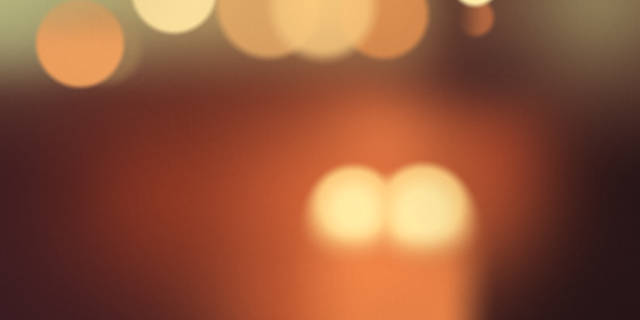
Give the GLSL for this background, as a Shadertoy shader.

```glsl
float hash(vec2 p) {
    return fract(sin(dot(p, vec2(127.1, 311.7))) * 43758.5453);
}

float noise(vec2 p) {
    vec2 cell = floor(p), f = fract(p);
    f = f * f * (3.0 - 2.0 * f);
    return mix(mix(hash(cell), hash(cell + vec2(1, 0)), f.x),
               mix(hash(cell + vec2(0, 1)), hash(cell + vec2(1, 1)), f.x), f.y);
}

// Soft elliptical falloff
float glow(vec2 p, vec2 center, vec2 size) {
    vec2 q = (p - center) / size;
    return exp(-dot(q, q));
}

// Out-of-focus light with a soft rim
float disc(vec2 p, vec2 center, float radius, float blur) {
    return 1.0 - smoothstep(-blur, blur, length(p - center) - radius);
}

float smoothMin(float a, float b, float k) {
    float h = max(k - abs(a - b), 0.0) / k;
    return min(a, b) - h * h * k * 0.25;
}

void mainImage(out vec4 fragColor, in vec2 fragCoord) {
    vec2 p = fragCoord / iResolution.xy * vec2(2.0, 1.0);

    // Dark backdrop
    vec3 color = mix(vec3(0.23, 0.11, 0.13), vec3(0.15, 0.08, 0.09), smoothstep(0.3, 1.9, p.x));
    color = mix(color, vec3(0.36, 0.20, 0.17), 0.8 * smoothstep(0.4, 0.8, p.y));

    // Red and orange haze
    color = mix(color, vec3(0.52, 0.19, 0.12), 0.85 * glow(p, vec2(0.55, 0.38), vec2(0.38, 0.33)));
    color = mix(color, vec3(0.62, 0.24, 0.15), 0.85 * glow(p, vec2(1.52, 0.47), vec2(0.23, 0.28)));
    color = mix(color, vec3(0.74, 0.32, 0.18), 0.95 * glow(p, vec2(1.02, 0.40), vec2(0.42, 0.37)));
    color = mix(color, vec3(0.88, 0.46, 0.26), 0.75 * glow(p, vec2(1.20, 0.56), vec2(0.22, 0.20)));
    color = mix(color, vec3(0.84, 0.38, 0.20), 0.80 * glow(p, vec2(0.98, 0.02), vec2(0.32, 0.24)));

    // Dark gap beside the upper lights
    color = mix(color, vec3(0.25, 0.14, 0.14), 0.7 * glow(p, vec2(1.52, 0.79), vec2(0.22, 0.13)));

    // Olive light along the top
    float topLight = smoothstep(0.66, 1.02, p.y);
    vec3 olive = mix(vec3(0.70, 0.69, 0.48), vec3(0.72, 0.58, 0.37), smoothstep(0.0, 0.9, p.x));
    color = mix(color, olive, topLight * (1.0 - 0.85 * smoothstep(1.2, 1.45, p.x)));
    color = mix(color, vec3(0.68, 0.67, 0.47), 0.6 * glow(p, vec2(0.0, 0.93), vec2(0.22, 0.17)));
    color = mix(color, vec3(0.55, 0.49, 0.34), 0.9 * glow(p, vec2(1.88, 1.02), vec2(0.25, 0.25)));

    // Blurred lights, with the left one fading upward
    color = mix(color, vec3(0.70, 0.56, 0.36), 0.45 * disc(p, vec2(0.33, 0.85), 0.11, 0.025));
    color = mix(color, vec3(0.93, 0.62, 0.36),
                disc(p, vec2(0.25, 0.865), 0.137, 0.012) * mix(0.95, 0.45, smoothstep(0.84, 1.0, p.y)));
    color = mix(color, vec3(0.98, 0.87, 0.61), disc(p, vec2(0.544, 1.03), 0.133, 0.012));
    color = mix(color, vec3(0.90, 0.57, 0.31), 0.85 * disc(p, vec2(1.20, 0.955), 0.137, 0.016));
    color = mix(color, vec3(0.92, 0.68, 0.41), 0.85 * disc(p, vec2(0.84, 0.98), 0.16, 0.018));
    color = mix(color, vec3(0.97, 0.78, 0.49), 0.85 * disc(p, vec2(1.01, 0.98), 0.16, 0.030));
    color = mix(color, vec3(0.74, 0.42, 0.25),
                0.85 * disc(p, vec2(1.485, 0.945), 0.057, 0.014) * smoothstep(1.42, 1.52, p.x));
    color = mix(color, vec3(1.00, 0.92, 0.66), disc(p, vec2(1.485, 1.055), 0.073, 0.012));

    // Orange spill under the bright heart
    float spill = smoothstep(0.85, 1.15, p.x) * (1.0 - smoothstep(1.37, 1.56, p.x));
    color = mix(color, vec3(0.96, 0.54, 0.29), 0.9 * spill * (1.0 - smoothstep(0.12, 0.42, p.y)));
    color = mix(color, vec3(0.94, 0.50, 0.26), 0.6 * glow(p, vec2(1.22, 0.33), vec2(0.32, 0.23)));

    // Bright heart: two merged lobes dissolving downward
    float lobes = smoothMin(length(p - vec2(1.105, 0.345)) - 0.135,
                            length(p - vec2(1.322, 0.337)) - 0.148, 0.03);
    float rim = mix(0.065, 0.020, smoothstep(0.2, 0.46, p.y));
    float heart = (1.0 - smoothstep(-rim, rim, lobes)) * smoothstep(0.10, 0.29, p.y);
    vec3 heartColor = mix(vec3(0.98, 0.78, 0.48), vec3(1.0, 0.91, 0.64),
                          smoothstep(0.0, 0.10, -lobes));
    color = mix(color, heartColor, heart);

    // Uneven haze and fine grain
    color *= 0.97 + 0.06 * noise(p * 5.0);
    color += 0.012 * (noise(p * 190.0) - 0.5);

    fragColor = vec4(clamp(color, 0.0, 1.0), 1.0);
}
```
